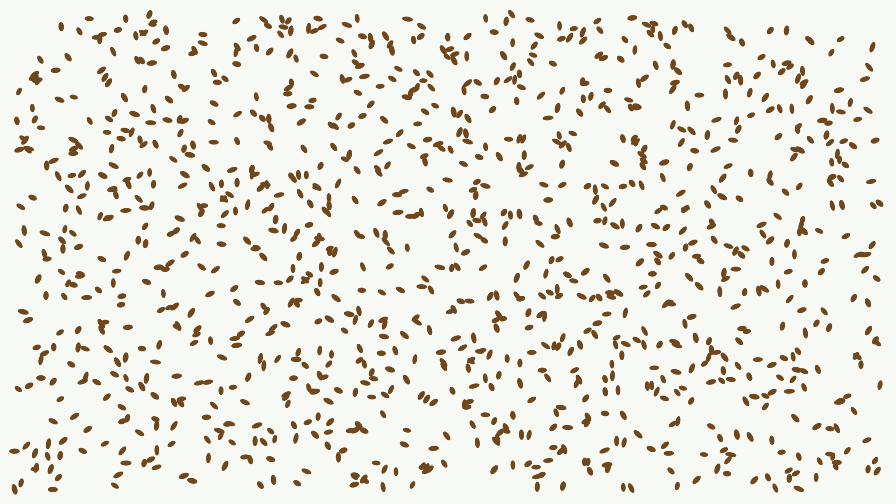
A WebGL 2 fragment shader for this pattern:

```glsl
#version 300 es
precision highp float;

uniform vec2 u_resolution;
out vec4 outColor;

const vec3 PAPER = vec3(0.97, 0.98, 0.955);
const vec3 SEED = vec3(0.44, 0.28, 0.11);
const float PI = 3.14159265;

// Lengths are in canvas heights
const float CELL = 0.05;
const float MARGIN = 0.028;
const vec2 SEED_RADII = vec2(0.0096, 0.0051);
const int SLOTS = 5;
const float SLOT_FILL = 0.35;

// Three independent random values in 0..1 from integer coordinates
vec3 hash3(ivec3 key) {
    uvec3 v = uvec3(key + 512) * 1664525u + 1013904223u;
    v += v.yzx * v.zxy;
    v ^= v >> 16u;
    v += v.yzx * v.zxy;
    return vec3(v >> 8u) / 16777216.0;
}

vec2 rotate(vec2 p, float angle) {
    float c = cos(angle), s = sin(angle);
    return vec2(c * p.x + s * p.y, c * p.y - s * p.x);
}

// Approximate signed distance to an ellipse
float ellipseDistance(vec2 p, vec2 radii) {
    float k = length(p / radii);
    float slope = length(p / (radii * radii));
    return k * (k - 1.0) / max(slope, 1e-4);
}

// Distance to one randomly placed seed, or far away if its slot is empty
float seedDistance(vec2 p, ivec2 cell, int slot, vec2 canvas) {
    vec3 place = hash3(ivec3(cell, slot));
    vec3 shape = hash3(ivec3(cell, slot + 64));
    vec2 center = (vec2(cell) + place.xy) * CELL;
    vec2 inset = min(center, canvas - center);
    if (shape.z > SLOT_FILL || min(inset.x, inset.y) < MARGIN) return 1.0;

    vec2 radii = SEED_RADII * mix(vec2(0.85, 0.9), vec2(1.15, 1.1), shape.xy);
    return ellipseDistance(rotate(p - center, place.z * PI), radii);
}

// Nearest seed among the four closest cells
float scatterDistance(vec2 p, vec2 canvas) {
    ivec2 corner = ivec2(floor(p / CELL - 0.5));
    float nearest = 1.0;
    for (int y = 0; y < 2; y++)
        for (int x = 0; x < 2; x++)
            for (int slot = 0; slot < SLOTS; slot++)
                nearest = min(nearest, seedDistance(p, corner + ivec2(x, y), slot, canvas));
    return nearest;
}

void main() {
    vec2 canvas = vec2(u_resolution.x / u_resolution.y, 1.0);
    vec2 p = gl_FragCoord.xy / u_resolution.y;

    // Edge softened over one pixel
    float halfPixel = 0.5 / u_resolution.y;
    float coverage = 1.0 - smoothstep(-halfPixel, halfPixel, scatterDistance(p, canvas));
    outColor = vec4(mix(PAPER, SEED, coverage), 1.0);
}
```
